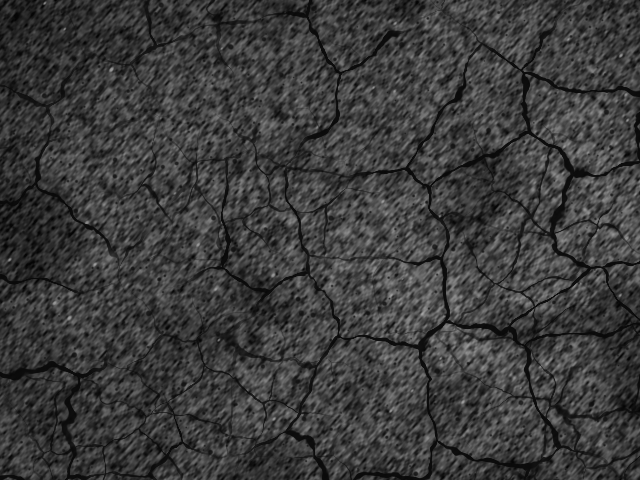
Reproduce this texture procedurally as a Shadertoy shader.

```glsl
// Dark weathered asphalt, split by a network of ragged cracks.
// Warped Voronoi borders give the cracks, stretched value noise the slanted
// grain, and jittered grids of dots the pits and pale flecks.

float hash(vec2 p) {
    vec3 q = fract(p.xyx * 0.1031);
    q += dot(q, q.yzx + 33.33);
    return fract((q.x + q.y) * q.z);
}

vec2 hash2(vec2 p) {
    return vec2(hash(p), hash(p + vec2(71.7, 23.3)));
}

float valueNoise(vec2 p) {
    vec2 cell = floor(p), f = fract(p);
    f = f * f * (3.0 - 2.0 * f);
    float low = mix(hash(cell), hash(cell + vec2(1, 0)), f.x);
    float high = mix(hash(cell + vec2(0, 1)), hash(cell + vec2(1, 1)), f.x);
    return mix(low, high, f.y);
}

float fbm(vec2 p, int octaves) {
    float sum = 0.0, total = 0.0, amp = 1.0;
    for (int i = 0; i < octaves; i++) {
        sum += amp * valueNoise(p);
        total += amp;
        amp *= 0.5;
        p = mat2(1.6, 1.2, -1.2, 1.6) * p + 17.3;
    }
    return sum / total;
}

// Pushes points about, so that straight borders wander
vec2 warp(vec2 p, float freq, float amount) {
    vec2 offset = vec2(fbm(p * freq + 5.2, 4), fbm(p * freq + 41.7, 4));
    return p + amount * (offset - 0.5);
}

// Distance to the nearest Voronoi border, in cell units
float borderDistance(vec2 p) {
    vec2 cell = floor(p), f = fract(p);
    vec2 nearCell = vec2(0), nearest = vec2(0);
    float best = 9.0;
    for (int y = -1; y <= 1; y++)
    for (int x = -1; x <= 1; x++) {
        vec2 g = vec2(x, y);
        vec2 r = g + hash2(cell + g) - f;
        float d = dot(r, r);
        if (d < best) { best = d; nearest = r; nearCell = g; }
    }
    float border = 9.0;
    for (int y = -2; y <= 2; y++)
    for (int x = -2; x <= 2; x++) {
        vec2 g = nearCell + vec2(x, y);
        vec2 r = g + hash2(cell + g) - f;
        vec2 across = r - nearest;
        if (dot(across, across) > 0.0001)
            border = min(border, dot(0.5 * (r + nearest), normalize(across)));
    }
    return border;
}

// Crack darkness; the presence noise breaks lines and varies their width
float cracks(vec2 p, float scale, float halfWidth, float cutoff, float px) {
    vec2 bent = warp(warp(p, 4.5, 0.16), 22.0, 0.028);
    float d = borderDistance(bent * scale + 3.7) / scale;
    float presence = smoothstep(cutoff, cutoff + 0.3, fbm(p * 4.0 + scale, 3));
    float ragged = 0.45 + 1.1 * valueNoise(p * 75.0 + scale);
    float width = halfWidth * ragged * (0.35 + 0.65 * presence);
    float line = 1.0 - smoothstep(width - 0.6 * px, width + 0.9 * px, d);
    float halo = exp(-d / (halfWidth * 2.0));
    return presence * max(line, 0.3 * halo);
}

// Sparse round dots on a jittered grid
float specks(vec2 p, float scale, float share, float radius, float px) {
    vec2 cell = floor(p * scale);
    vec2 centre = 0.25 + 0.5 * hash2(cell + 9.0);
    float size = radius * mix(0.35, 1.0, hash(cell + 57.0));
    float d = length(fract(p * scale) - centre) / scale - size;
    float present = step(hash(cell + 131.0), share);
    return present * (1.0 - smoothstep(-px, px, d));
}

void mainImage(out vec4 fragColor, in vec2 fragCoord) {
    vec2 p = fragCoord / iResolution.y;
    vec2 uv = fragCoord / iResolution.xy;
    float px = 1.0 / iResolution.y;

    // Axes along and across the rising grain
    vec2 slant = mat2(0.66, -0.75, 0.75, 0.66) * p + 4.0;

    // Broad tone: stains, paler lower right, dim corners
    float tone = 0.264 + 0.13 * (fbm(p * 3.2 + 8.0, 4) - 0.5);
    tone += 0.07 * exp(-7.0 * dot(uv - vec2(0.92, 0.35), uv - vec2(0.92, 0.35)));
    tone -= 0.10 * smoothstep(0.38, 0.78, length(uv - vec2(0.53, 0.52)));
    tone *= 1.0 - 0.35 * smoothstep(0.63, 0.82, fbm(p * 6.0 + 30.0, 2));

    // Fine streaky grain, coarser mottling
    float grain = 0.29 * (valueNoise(slant * vec2(75.0, 190.0)) - 0.5);
    grain += 0.19 * (valueNoise(slant * vec2(150.0, 260.0) + 60.0) - 0.5);
    grain += 0.08 * (fbm(p * 55.0, 2) - 0.5);
    float shade = tone + grain * (0.35 + 2.6 * tone);

    // Pits, flecks and cracks
    float pits = max(specks(p, 28.0, 0.10, 0.0055, px), specks(p + 2.0, 60.0, 0.13, 0.003, px));
    float flecks = specks(slant * vec2(0.6, 1.0), 30.0, 0.06, 0.0032, px);
    float network = max(cracks(p, 4.8, 0.0036, 0.27, px), 0.85 * cracks(p + 6.0, 7.5, 0.002, 0.42, px));
    shade = mix(shade, 0.06, 0.8 * pits);
    shade = mix(shade, 0.68, 0.8 * flecks);
    shade = mix(shade, 0.035, 0.95 * network);

    fragColor = vec4(vec3(clamp(shade, 0.02, 1.0)), 1.0);
}
```
